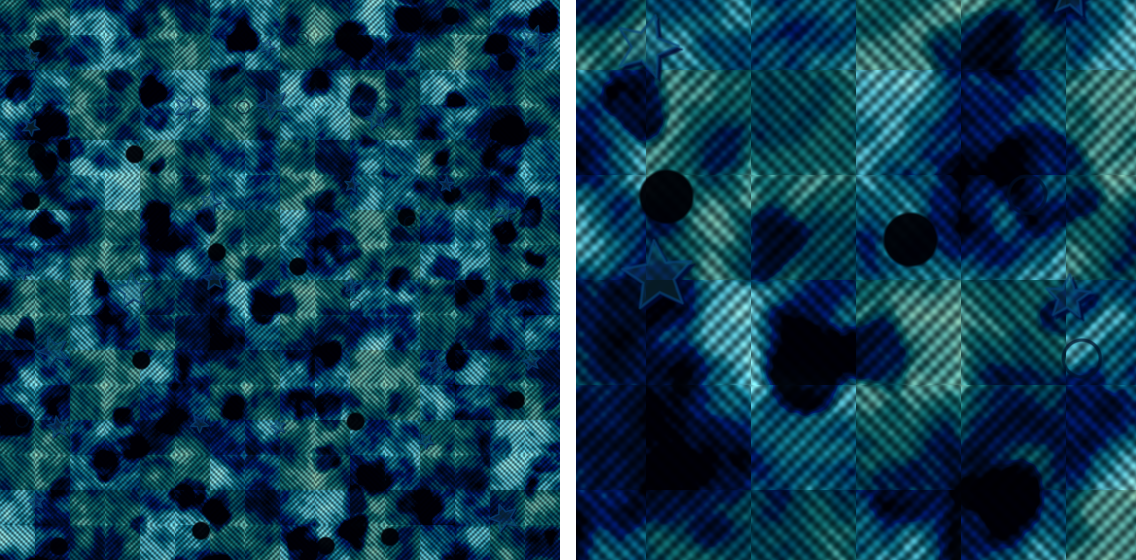
Left, the full canvas; right, a detail of the centre.
Reproduce this pattern procedurally as a Shadertoy shader.

```glsl
// Dark teal patchwork: a checker of hatched squares with faint cross glints,
// mottled by layered noise and ink blots, strewn with discs, rings and stars.
// One tone value per point is built up, then sent through a colour ramp.

#define TILES 8.0          // checker squares across the canvas
#define HATCH_FREQ 96.0    // diagonal hatch lines across the canvas
#define HATCH_DEPTH 0.38
#define CLOUD_FREQ 21.0
#define CLOUD_GAIN 1.6
#define BASE_TONE 0.66
#define BLOT_GRID 12.0
#define DISC_GRID 6.0
#define STAR_GRID 7.0
#define GREEN_TINT vec3(1.05, 0.90, 0.78)

const float TAU = 6.2832;

float hash(vec2 p) {
    vec3 q = fract(p.xyx * vec3(0.1031, 0.1030, 0.0973));
    q += dot(q, q.yzx + 33.33);
    return fract((q.x + q.y) * q.z);
}

vec2 hash2(vec2 p) {
    return vec2(hash(p + 17.3), hash(p + 71.9));
}

float noise(vec2 p) {
    vec2 i = floor(p), f = fract(p);
    f = f * f * (3.0 - 2.0 * f);
    vec2 e = vec2(0.0, 1.0);
    return mix(mix(hash(i), hash(i + e.yx), f.x),
               mix(hash(i + e.xy), hash(i + e.yy), f.x), f.y);
}

float fbm(vec2 p) {
    float sum = 0.0, amp = 0.533;
    for (int i = 0; i < 4; i++) {
        sum += amp * noise(p);
        p = mat2(1.6, 1.2, -1.2, 1.6) * p + 9.7;
        amp *= 0.5;
    }
    return sum;
}

// Signed distance to a five-pointed star of outer radius r
float starDistance(vec2 p, float r) {
    vec2 k1 = vec2(0.809, -0.588), k2 = vec2(-k1.x, k1.y);
    p.x = abs(p.x);
    p -= 2.0 * max(dot(k1, p), 0.0) * k1;
    p -= 2.0 * max(dot(k2, p), 0.0) * k2;
    p.x = abs(p.x);
    p.y -= r;
    vec2 edge = 0.45 * vec2(-k1.y, k1.x) - vec2(0.0, 1.0);
    float h = clamp(dot(p, edge) / dot(edge, edge), 0.0, r);
    return length(p - edge * h) * sign(p.y * edge.x - p.x * edge.y);
}

// Offset from the jittered centre of the grid cell holding p
vec2 scatter(vec2 p, float grid, float jitter, vec2 salt) {
    vec2 cell = floor(p * grid);
    vec2 centre = cell + 0.5 + jitter * (hash2(cell + salt) - 0.5);
    return p - centre / grid;
}

// Darkness of lumpy, soft-edged ink blots
float blots(vec2 p) {
    p += 0.018 * (vec2(noise(p * 42.0), noise(p * 42.0 + 50.0)) - 0.5);
    vec2 cell = floor(p * BLOT_GRID);
    float dark = 0.0;
    for (int k = 0; k < 9; k++) {
        vec2 id = cell + vec2(k % 3 - 1, k / 3 - 1);
        vec2 d = p - (id + hash2(id)) / BLOT_GRID;
        d.x *= mix(0.7, 1.35, hash(id + 5.1));
        float radius = mix(0.012, 0.033, hash(id + 8.4));
        float strength = mix(0.25, 0.70, hash(id + 2.6)) * step(0.4, hash(id + 3.2));
        dark = max(dark, strength * (1.0 - smoothstep(-0.008, 0.006, length(d) - radius)));
    }
    return dark;
}

vec3 ramp(float t) {
    vec3 c = mix(vec3(0.0, 0.0, 0.025), vec3(0.0, 0.04, 0.16), smoothstep(0.12, 0.29, t));
    c = mix(c, vec3(0.0, 0.07, 0.31), smoothstep(0.29, 0.44, t));
    c = mix(c, vec3(0.0, 0.22, 0.35), smoothstep(0.44, 0.58, t));
    c = mix(c, vec3(0.04, 0.34, 0.41), smoothstep(0.58, 0.76, t));
    c = mix(c, vec3(0.24, 0.54, 0.60), smoothstep(0.76, 0.98, t));
    return mix(c, vec3(0.40, 0.65, 0.66), smoothstep(0.98, 1.30, t));
}

void mainImage(out vec4 fragColor, in vec2 fragCoord) {
    vec2 p = fragCoord / iResolution.y;
    float px = 1.0 / iResolution.y;

    // Checker squares and their quarters
    vec2 tile = floor(p * TILES), quarter = floor(p * TILES * 2.0);
    vec2 q = abs(fract(p * TILES) - 0.5);
    float green = mod(tile.x + tile.y, 2.0);
    float tone = BASE_TONE + CLOUD_GAIN * (fbm(p * CLOUD_FREQ) - 0.5);
    tone += 0.26 * (noise(p * 75.0) - 0.5);
    tone += 0.30 * (hash(quarter + 40.0) - 0.5);
    tone = mix(tone, 0.60, 0.25 * green);
    tone -= blots(p);

    // Cross glints at the square centres, some of them dark
    float lines = exp(-26.0 * q.x) * (1.0 - 1.6 * q.y) + exp(-26.0 * q.y) * (1.0 - 1.6 * q.x);
    float glint = 0.22 * lines + 0.35 * exp(-12.0 * (q.x + q.y));
    float glow = green > 0.5 || hash(tile + 6.0) > 0.5 ? 1.0 : -1.0;
    tone += 0.8 * glint * glow;

    // Beaded diagonal hatch, turning from quarter to quarter
    float turn = 1.0 - 2.0 * mod(quarter.x + quarter.y, 2.0);
    float hatch = sin(TAU * HATCH_FREQ * (p.x + turn * p.y));
    float beads = sin(TAU * HATCH_FREQ * 1.33 * (p.x - turn * p.y));
    float weave = 0.8 * hatch + 0.3 * beads;
    vec3 col = ramp(tone + 0.04 * weave);
    col += vec3(0.02, 0.12, 0.15) * glint * max(glow, 0.0);
    col *= 1.0 + HATCH_DEPTH * weave;
    col *= mix(vec3(1.0), GREEN_TINT, green);

    // Black discs and thin dark rings
    vec2 discCell = floor(p * DISC_GRID);
    float disc = length(scatter(p, DISC_GRID, 0.75, vec2(3.0))) - 0.0155;
    float discMask = (1.0 - smoothstep(-px, px + 0.001, disc)) * step(0.4, hash(discCell + 21.0));
    col = mix(col, vec3(0.0, 0.0, 0.02), 0.95 * discMask);
    float ring = abs(length(scatter(p, DISC_GRID, 0.7, vec2(60.0))) - 0.011) - 0.001;
    float ringMask = (1.0 - smoothstep(-px, px, ring)) * step(0.8, hash(discCell + 33.0));
    col = mix(col, vec3(0.0, 0.06, 0.16), 0.7 * ringMask);

    // Embossed stars: dark shadow, faint fill, blue outline
    vec2 starCell = floor(p * STAR_GRID);
    vec2 s = scatter(p, STAR_GRID, 0.46, vec2(90.0));
    float a = TAU * hash(starCell + 14.0), size = hash(starCell + 27.0);
    mat2 spin = mat2(cos(a), sin(a), -sin(a), cos(a));
    float r = mix(0.013, 0.034, size * size * size);
    float star = starDistance(spin * s, r);
    float shadow = starDistance(spin * (s + vec2(-0.002, 0.002)), r);
    float shown = step(0.60, hash(starCell + 55.0));
    float fillMask = 1.0 - smoothstep(-px, px, star);
    float shadowMask = (1.0 - smoothstep(-px, px + 0.001, shadow)) * (1.0 - fillMask);
    float outlineMask = 1.0 - smoothstep(0.0, px + 0.001, abs(star));
    col = mix(col, vec3(0.0, 0.03, 0.20), 0.85 * shown * shadowMask);
    col = mix(col, vec3(0.08, 0.36, 0.46), 0.28 * shown * fillMask);
    col = mix(col, vec3(0.03, 0.27, 0.48), 0.7 * shown * outlineMask);

    fragColor = vec4(clamp(col, 0.0, 1.0), 1.0);
}
```
